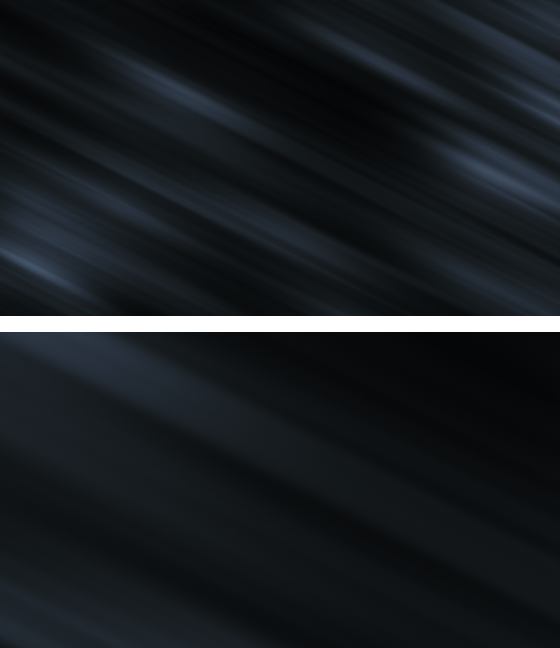
Top, the full canvas; bottom, a detail of the centre.
This background is drawn by a WebGL 1 fragment shader. Its source:

```glsl
precision highp float;

uniform vec2 u_resolution;

const float STREAK_ANGLE = -0.47;
const int OCTAVES = 4;

float hash(vec2 cell) {
    vec3 q = fract(cell.xyx * 0.1031);
    q += dot(q, q.yzx + 33.33);
    return fract((q.x + q.y) * q.z);
}

// Smooth 1D noise along one row, shifted by a random amount per row
float rowNoise(float x, float row) {
    x += 7.0 * hash(vec2(row, 91.0));
    float cell = floor(x);
    float blend = smoothstep(0.0, 1.0, x - cell);
    return mix(hash(vec2(cell, row)), hash(vec2(cell + 1.0, row)), blend);
}

float streakNoise(vec2 p) {
    float row = floor(p.y);
    float blend = smoothstep(0.0, 1.0, p.y - row);
    return mix(rowNoise(p.x, row), rowNoise(p.x, row + 1.0), blend);
}

// Layered streaks with about zero mean and unit deviation
float streakField(vec2 p) {
    vec2 cellSize = vec2(0.48, 0.13);
    float weight = 1.0;
    float total = 0.0;
    float energy = 0.0;
    for (int i = 0; i < OCTAVES; i++) {
        vec2 offset = vec2(13.7, 29.3) * float(i + 1);
        total += weight * (streakNoise(p / cellSize + offset) - 0.5);
        energy += weight * weight;
        weight *= 0.5;
        cellSize *= vec2(1.2, 0.45);
    }
    return total / (0.214 * sqrt(energy));
}

// Neutral slate in the shadows, bluer steel in the highlights
vec3 steelTint(float light) {
    float blue = mix(1.13, 1.25, smoothstep(0.09, 0.2, light));
    return light * vec3(0.81, 1.0, blue);
}

vec2 rotate(vec2 p, float angle) {
    float c = cos(angle);
    float s = sin(angle);
    return vec2(c * p.x + s * p.y, c * p.y - s * p.x);
}

void main() {
    vec2 p = gl_FragCoord.xy / u_resolution.y;
    vec2 centered = 2.0 * gl_FragCoord.xy / u_resolution - 1.0;

    // Diagonal streaks, dimmed towards the corners
    float level = streakField(rotate(p, STREAK_ANGLE));
    level += 0.45 * (0.667 - dot(centered, centered));

    // Exponential tone curve: deep shadows with few bright glows
    float light = max(0.107 * exp(0.48 * level) - 0.008, 0.0);

    // Dither against banding
    float dither = (hash(gl_FragCoord.xy) - 0.5) / 255.0;
    gl_FragColor = vec4(steelTint(light) + dither, 1.0);
}
```
